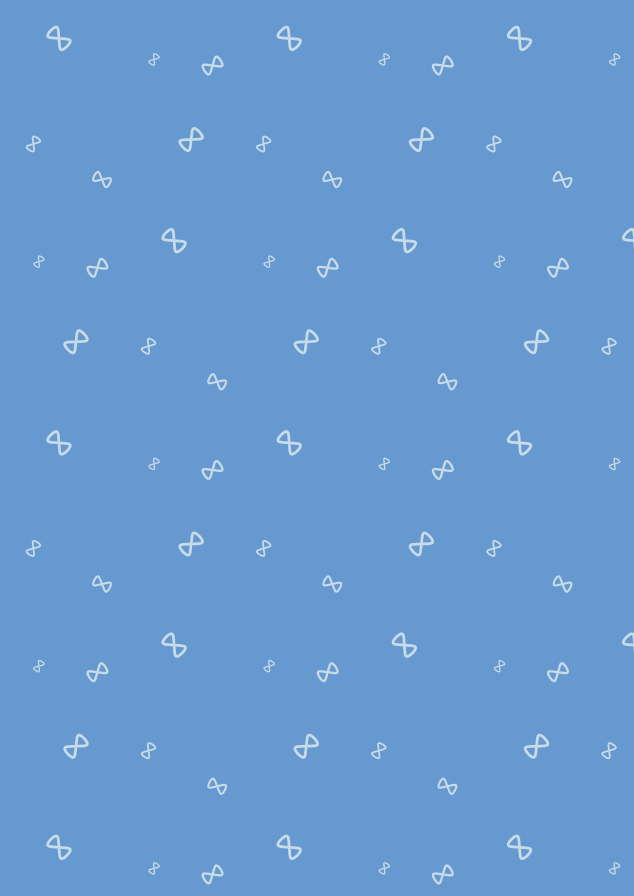
Write a Shadertoy shader that draws this pattern.

```glsl
// Half-drop repeat of six pale figure-eight loops, varied in size and tilt, on plain blue.

const vec3 GROUND = vec3(0.40, 0.60, 0.81);
const vec3 INK = vec3(0.78, 0.86, 0.91);
const vec2 TILE = vec2(0.2570, 0.4514); // repeat size, in canvas heights
const float LOBE_WIDTH = 0.56;          // half width of a loop / its half length
const float LOBE_FLARE = 0.12;          // pushes the widest part toward the ends
const float STROKE = 0.122;             // half stroke / half length
const int SEGMENTS = 40;
const int LOOP_COUNT = 6;

// Each loop: centre in tile fractions from the top left, half length, tilt in degrees
const vec4 LOOPS[LOOP_COUNT] = vec4[LOOP_COUNT](
    vec4(0.256, 0.095, 0.0127, -45.0),
    vec4(0.669, 0.147, 0.0061, 56.0),
    vec4(0.923, 0.162, 0.0107, 33.0),
    vec4(0.145, 0.356, 0.0082, 57.0),
    vec4(0.830, 0.345, 0.0126, 43.0),
    vec4(0.443, 0.444, 0.0096, -28.0));

// Offset to the nearest point of the half-drop lattice
vec2 foldHalfDrop(vec2 p) {
    vec2 corner = p - TILE * round(p / TILE);
    vec2 middle = p - TILE * (floor(p / TILE) + 0.5);
    return dot(corner, corner) < dot(middle, middle) ? corner : middle;
}

vec2 rotate(vec2 p, float angle) {
    float c = cos(angle), s = sin(angle);
    return vec2(c * p.x - s * p.y, s * p.x + c * p.y);
}

float segmentDistance(vec2 p, vec2 a, vec2 b) {
    vec2 pa = p - a, ba = b - a;
    return length(pa - ba * clamp(dot(pa, ba) / dot(ba, ba), 0.0, 1.0));
}

// Flared Lissajous curve of unit half length
vec2 eightPoint(float t) {
    return vec2(cos(t), LOBE_WIDTH * (sin(2.0 * t) + LOBE_FLARE * sin(4.0 * t)));
}

float eightDistance(vec2 p) {
    float nearest = 1e3;
    vec2 previous = eightPoint(0.0);
    for (int i = 1; i <= SEGMENTS; i++) {
        vec2 current = eightPoint(radians(360.0) * float(i) / float(SEGMENTS));
        nearest = min(nearest, segmentDistance(p, previous, current));
        previous = current;
    }
    return nearest - STROKE;
}

void mainImage(out vec4 fragColor, in vec2 fragCoord) {
    // Canvas heights, measured down from the top left
    vec2 p = vec2(fragCoord.x, iResolution.y - fragCoord.y) / iResolution.y;
    float pixel = 1.0 / iResolution.y;

    float cover = 0.0;
    for (int i = 0; i < LOOP_COUNT; i++) {
        vec4 motif = LOOPS[i];
        vec2 offset = foldHalfDrop(p - motif.xy * TILE) * vec2(1.0, -1.0);
        if (length(offset) > 1.4 * motif.z + pixel) continue;
        vec2 local = rotate(offset, -radians(motif.w)) / motif.z;
        float d = eightDistance(local) * motif.z;
        cover = max(cover, clamp(0.5 - d / pixel, 0.0, 1.0));
    }

    fragColor = vec4(mix(GROUND, INK, cover), 1.0);
}
```
